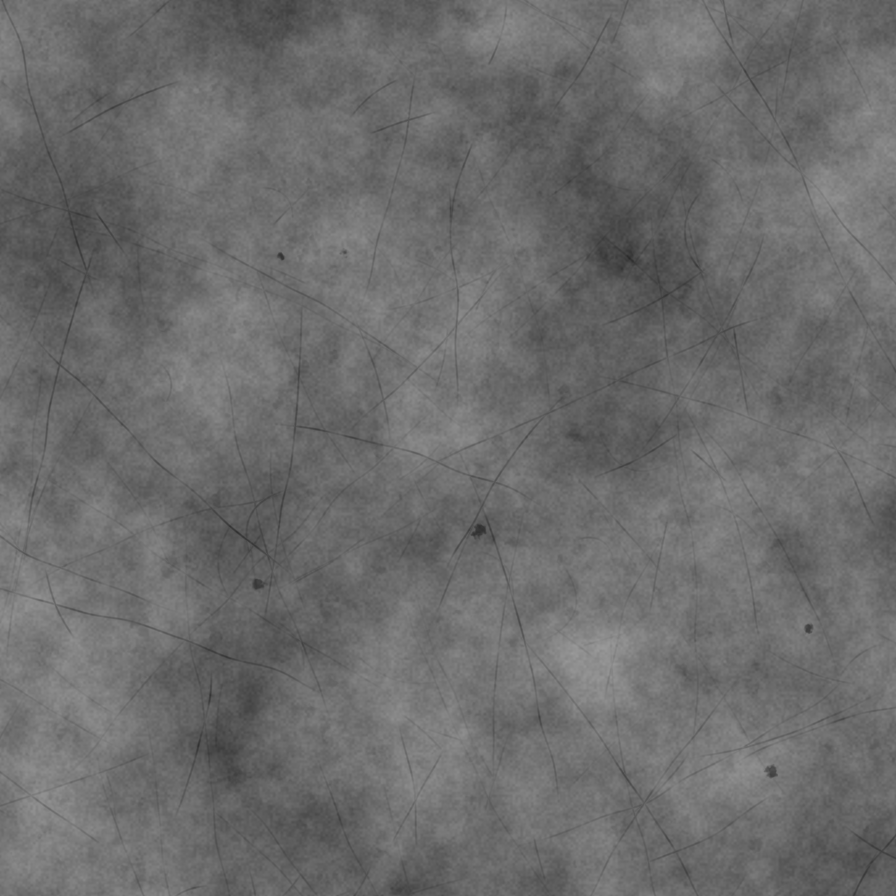
Reproduce this texture procedurally as a WebGL 2 fragment shader.

```glsl
#version 300 es
precision highp float;

uniform vec2 u_resolution;
out vec4 fragColor;

// Integer hash: two random values in 0..1 per lattice point
vec2 hash2(vec2 cell) {
    uvec2 v = uvec2(ivec2(floor(cell))) * 1664525u + 1013904223u;
    v.x += v.y * 1664525u;
    v.y += v.x * 1664525u;
    v ^= v >> 16u;
    v.x += v.y * 1664525u;
    v.y += v.x * 1664525u;
    v ^= v >> 16u;
    return vec2(v & 65535u) / 65535.0;
}

float valueNoise(vec2 p) {
    vec2 cell = floor(p), f = p - cell;
    f = f * f * (3.0 - 2.0 * f);
    return mix(mix(hash2(cell).x, hash2(cell + vec2(1, 0)).x, f.x),
               mix(hash2(cell + vec2(0, 1)).x, hash2(cell + vec2(1, 1)).x, f.x), f.y);
}

// Zero-centred sum of rotated octaves
float clouds(vec2 p, int octaves, float gain) {
    float sum = 0.0, amplitude = 1.0;
    for (int octave = 0; octave < octaves; octave++) {
        sum += amplitude * (valueNoise(p) - 0.5);
        p = mat2(1.6, 1.2, -1.2, 1.6) * p + vec2(17.3, 41.7);
        amplitude *= gain;
    }
    return sum;
}

// Darkening from long, nearly straight hairlines and some short curly ones
float scratches(vec2 p, float pixel) {
    float dark = 0.0;
    float width = max(0.0021, 1.05 * pixel);
    for (int i = 0; i < 190; i++) {
        float id = float(i);
        vec2 shape = hash2(vec2(id, 101.0));
        vec2 look = hash2(vec2(id, 202.0));
        bool curly = i % 9 == 0;
        float angle = 1.57 + 2.6 * (shape.x - 0.5);
        float halfLength = curly ? mix(0.02, 0.06, shape.y) : mix(0.03, 0.28, shape.y * shape.y);
        vec2 along = vec2(cos(angle), sin(angle));
        vec2 offset = p - (hash2(vec2(id, 303.0)) * 1.1 - 0.05);
        vec2 q = vec2(dot(offset, along), dot(offset, vec2(-along.y, along.x)));
        if (abs(q.x) > halfLength || abs(q.y) > halfLength) continue;

        float bend = (2.0 * look.x - 1.0) * (curly ? 0.7 : 0.13) / halfLength;
        float wobble = 0.007 * (valueNoise(vec2(q.x * 18.0 + 50.0, id)) - 0.5);
        float dist = abs(q.y - bend * q.x * q.x - wobble) / sqrt(1.0 + 4.0 * bend * bend * q.x * q.x);
        float ends = 1.0 - smoothstep(0.65, 1.0, abs(q.x) / halfLength);
        float wear = 0.4 + 0.9 * valueNoise(vec2(q.x * 55.0 + 90.0, id));
        float strength = 0.03 + 0.075 * look.y * look.y;
        dark = max(dark, strength * ends * wear * (1.0 - smoothstep(0.0, width, dist)));
    }
    return dark;
}

// Darkening from a few hard specks and more numerous soft smudges
float specks(vec2 p, float pixel) {
    float dark = 0.0;
    float ragged = clouds(p * 95.0, 3, 0.7);
    for (int i = 0; i < 24; i++) {
        float id = float(i);
        vec2 look = hash2(vec2(id, 404.0));
        bool hard = i < 6;
        float radius = hard ? mix(0.003, 0.006, look.x) : mix(0.004, 0.014, look.x * look.x);
        float softness = hard ? max(0.0025, pixel) : radius;
        vec2 offset = p - hash2(vec2(id, 505.0));
        offset.x *= mix(0.65, 1.3, look.y);
        float dist = length(offset) + ragged * radius * 1.4;
        float strength = hard ? mix(0.12, 0.22, look.y) : 0.05;
        dark = max(dark, strength * (1.0 - smoothstep(radius - softness, radius + softness, dist)));
    }
    return dark;
}

void main() {
    vec2 p = gl_FragCoord.xy / u_resolution.y;
    float pixel = 1.0 / u_resolution.y;

    // Mottled grey ground
    float tone = 0.424 + 0.167 * clouds(p * 4.8 + vec2(3.7, 8.2), 7, 0.71);

    // Fine grain and small ragged dark flecks
    tone += 0.05 * (valueNoise(p * 340.0) - 0.5);
    tone -= 0.035 * smoothstep(0.36, 0.75, clouds(p * 38.0 + 60.0, 4, 0.75));

    // Wear marks
    tone -= scratches(p, pixel) + specks(p, pixel);
    fragColor = vec4(vec3(clamp(tone, 0.0, 1.0)), 1.0);
}
```
